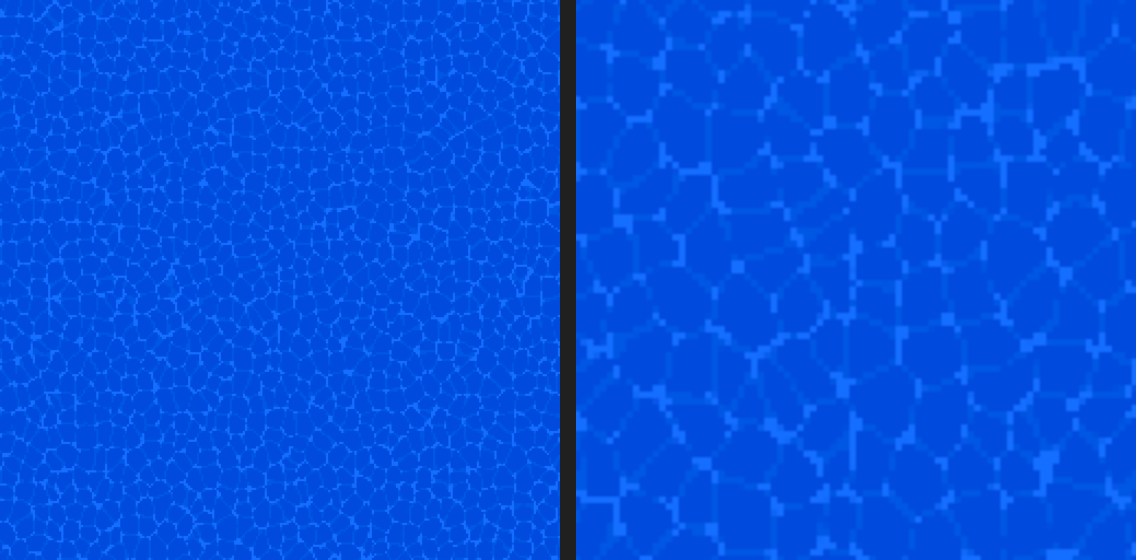
Left: the whole. Right: its middle third, enlarged.
A WebGL 1 fragment shader for this texture:

```glsl
precision highp float;

// Rippling blue water: a net of thin lines around irregular, slightly tall cells.
// Cellular noise gives the net, which brightens where three cells meet;
// it is sampled on a coarse grid of texels with softened edges.

uniform vec2 u_resolution;

const vec3 DEEP_BLUE = vec3(0.0, 0.29, 0.87);
const vec3 LINE_BLUE = vec3(0.0, 0.34, 0.89);
const vec3 GLINT_BLUE = vec3(0.08, 0.43, 1.0);

const float TEXELS = 256.0;
const vec2 CELLS = vec2(36.0, 30.0);
const float JITTER = 0.9;
const float LINE_WIDTH = 0.115;
const float GLINT_REACH = 0.21;

vec2 hash2(vec2 p) {
  vec2 q = vec2(dot(p, vec2(127.1, 311.7)), dot(p, vec2(269.5, 183.3)));
  return fract(sin(q) * 43758.547);
}

float cornerGradient(vec2 corner, vec2 offset) {
  return dot(hash2(corner) * 2.0 - 1.0, offset);
}

float gradientNoise(vec2 p) {
  vec2 i = floor(p);
  vec2 f = fract(p);
  vec2 u = f * f * f * (f * (f * 6.0 - 15.0) + 10.0);
  vec2 e = vec2(1.0, 0.0);
  float low = mix(cornerGradient(i, f), cornerGradient(i + e, f - e), u.x);
  float high = mix(cornerGradient(i + e.yx, f - e.yx),
                   cornerGradient(i + e.xx, f - e.xx), u.x);
  return mix(low, high, u.y);
}

// Distances to the three nearest scattered cell centres, in order
vec3 nearestThree(vec2 p) {
  vec2 home = floor(p);
  vec3 nearest = vec3(8.0);
  for (int y = -1; y <= 1; y++) {
    for (int x = -1; x <= 1; x++) {
      vec2 cell = home + vec2(float(x), float(y));
      vec2 centre = cell + 0.5 + JITTER * (hash2(cell) - 0.5);
      float d = distance(p, centre);
      if (d < nearest.x) nearest = vec3(d, nearest.xy);
      else if (d < nearest.y) nearest = vec3(nearest.x, d, nearest.y);
      else nearest.z = min(nearest.z, d);
    }
  }
  return nearest;
}

vec3 waterColor(vec2 uv) {
  vec2 p = uv * CELLS;
  vec2 warp = vec2(gradientNoise(p * 1.3 + 17.0), gradientNoise(p * 1.3 + 71.0));
  vec3 d = nearestThree(p + 0.25 * warp);

  // Faint lines between two cells, glints of uneven length near junctions
  float line = 1.0 - smoothstep(LINE_WIDTH - 0.01, LINE_WIDTH + 0.01, d.y - d.x);
  float reach = GLINT_REACH + 0.2 * gradientNoise(p * 0.9 + 37.0);
  float glint = line * (1.0 - smoothstep(reach - 0.01, reach + 0.01, d.z - d.x));
  return mix(mix(DEEP_BLUE, LINE_BLUE, line), GLINT_BLUE, glint);
}

// Blend the four surrounding texels, keeping each one nearly flat
vec3 softTexels(vec2 uv, float count) {
  vec2 p = uv * count - 0.5;
  vec2 base = floor(p);
  vec2 blend = smoothstep(0.15, 0.85, p - base);
  vec3 color = vec3(0.0);
  for (int y = 0; y <= 1; y++) {
    for (int x = 0; x <= 1; x++) {
      vec2 corner = vec2(float(x), float(y));
      vec2 weight = mix(1.0 - blend, blend, corner);
      color += weight.x * weight.y * waterColor((base + corner + 0.5) / count);
    }
  }
  return color;
}

void main() {
  vec2 uv = gl_FragCoord.xy / min(u_resolution.x, u_resolution.y);
  gl_FragColor = vec4(softTexels(uv, TEXELS), 1.0);
}
```
